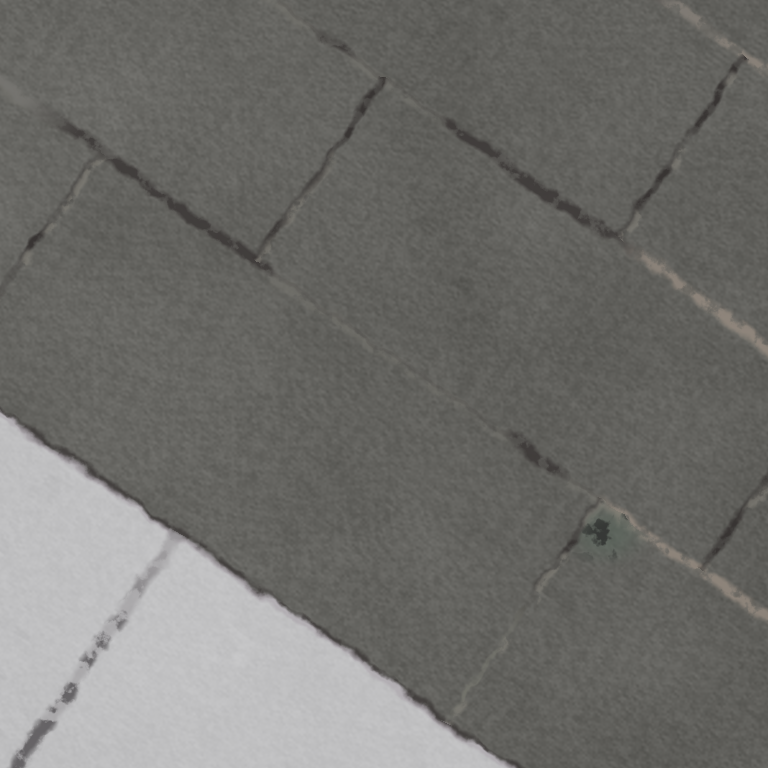
Reproduce this texture procedurally as a WebGL 2 fragment shader.

```glsl
#version 300 es
precision highp float;

uniform vec2 u_resolution;
out vec4 fragColor;

float hash(vec2 p) {
    return fract(sin(dot(p, vec2(127.1, 311.7))) * 43758.5453);
}

float noise(vec2 p) {
    vec2 i = floor(p), f = fract(p);
    f = f * f * (3.0 - 2.0 * f);
    return mix(mix(hash(i), hash(i + vec2(1, 0)), f.x),
               mix(hash(i + vec2(0, 1)), hash(i + vec2(1, 1)), f.x), f.y);
}

float fbm(vec2 p) {
    float sum = 0.0, amp = 0.5;
    for (int i = 0; i < 4; i++) {
        sum += amp * noise(p);
        p = mat2(1.6, 1.2, -1.2, 1.6) * p + 7.3;
        amp *= 0.5;
    }
    return sum / 0.9375;
}

// Soft line of the given half width
float line(float d, float halfWidth) {
    return 1.0 - smoothstep(halfWidth * 0.3, halfWidth * 1.5 + 0.5 / u_resolution.y, abs(d));
}

void main() {
    vec2 p = gl_FragCoord.xy / u_resolution;
    vec2 q = vec2(p.x, 1.0 - p.y);

    // Slanted paving axes with ragged edges
    vec2 s = vec2(dot(q, vec2(0.819, 0.574)), dot(q, vec2(-0.574, 0.819)));
    vec2 ragged = s + 0.014 * (vec2(fbm(p * 45.0), fbm(p * 45.0 + 40.0)) - 0.5)
                    + 0.007 * (vec2(noise(p * 9.0 + 5.0), noise(p * 9.0 + 60.0)) - 0.5);

    // Rows in running bond; the lower rows are larger
    bool lower = ragged.y > 0.086;
    float height = lower ? 0.35 : 0.2917;
    float len = lower ? 0.794 : 0.706;
    float rowPos = (ragged.y - 0.086) / height;
    float row = min(floor(rowPos), 1.0);
    float edge = min(floor(rowPos + 0.5), 1.0);
    float start = lower ? 0.2214 + 0.37 * mod(row, 2.0) : 0.467 + 0.37 * mod(row + 1.0, 2.0);
    float along = (ragged.x - start) / len;
    float seamDist = (rowPos - edge) * height;
    float jointDist = (fract(along + 0.5) - 0.5) * len;
    float white = smoothstep(-0.003, 0.003, ragged.y - 0.436);

    // Stone: slab tone, mottling and fine slanted grain
    float mottle = fbm(p * 7.0) - 0.5;
    float grain = noise(mat2(0.8, 0.6, -0.6, 0.8) * p * vec2(150.0, 250.0)) - 0.5;
    float speckle = noise(p * 300.0 + 20.0) - 0.5;
    float slab = hash(vec2(row, floor(along)) + 3.0) - 0.5;
    float tone = 0.06 * mottle + 0.05 * grain + 0.035 * speckle;
    vec3 darkStone = vec3(0.389, 0.387, 0.371) + tone + 0.012 * slab + 0.025 * (0.5 - p.x);
    vec3 whiteStone = vec3(0.753, 0.753, 0.758) + 0.5 * tone;
    vec3 color = mix(darkStone, whiteStone, white);

    // Faint scuffs on the slabs
    float scuff = smoothstep(0.74, 0.86, noise(s * vec2(24.0, 50.0) + 11.0));
    color += 0.04 * scuff * (noise(p * 13.0) - 0.6);

    // Long seams: crumbled dark gaps, sand-filled towards some ends
    float crumble = smoothstep(0.36, 0.58, fbm(p * 75.0 + 17.0));
    float patches = smoothstep(0.38, 0.62, noise(vec2(s.x * 13.0, edge * 9.0 + 2.0)));
    float sandStart = 1.02 + 0.16 * edge;
    float sand = smoothstep(-0.02, 0.03, s.x - sandStart) + 1.0 - smoothstep(0.08, 0.19, s.x);
    float outer = step(0.5, edge);
    float gap = line(seamDist, mix(0.0025, 0.0075, patches * (1.0 - 0.4 * outer)));
    float depth = mix(0.2 + 0.2 * patches + 0.6 * patches * crumble, 0.5 + 0.35 * crumble, outer);
    float rim = line(seamDist - 0.004, 0.007) * (1.0 - white) * (1.0 - outer);
    color = mix(color, vec3(0.46, 0.455, 0.43), rim * (0.15 + 0.45 * (1.0 - patches) * crumble));
    color = mix(color, vec3(0.24, 0.225, 0.22), min(gap * depth, 0.9) * (1.0 - sand));
    vec3 sandColor = mix(vec3(0.46, 0.455, 0.44), vec3(0.57, 0.53, 0.49), smoothstep(0.5, 1.0, s.x));
    color = mix(color, sandColor, line(seamDist, 0.007) * sand * (0.25 + 0.65 * crumble));

    // Mauve fringe along the white border
    color = mix(color, vec3(0.65, 0.62, 0.65), 0.5 * white * line(ragged.y - 0.441, 0.004));

    // Cross joints: dark cracks broken by pale crumbs
    float wear = smoothstep(0.42, 0.62, noise(s * vec2(6.0, 26.0) + 31.0));
    float faded = smoothstep(0.2, 0.3, s.y) * step(0.6, s.x) * (1.0 - white);
    float crack = line(jointDist, mix(0.005, 0.003, faded)) * (1.0 - white);
    float crumbs = line(jointDist - 0.005, 0.005) * (1.0 - white) * wear * crumble;
    vec3 crackColor = mix(vec3(0.21, 0.195, 0.19), vec3(0.45, 0.45, 0.42), faded);
    color = mix(color, crackColor, crack * (0.55 + 0.4 * crumble) * (1.0 - 0.55 * wear));
    color = mix(color, vec3(0.50, 0.49, 0.46), 0.7 * crumbs);

    // Wide grey joint in the white row
    float greyJoint = line(jointDist, 0.009) * white;
    float grime = crumble * smoothstep(0.47, 0.62, s.y);
    color = mix(color, mix(vec3(0.60, 0.59, 0.60), vec3(0.36, 0.35, 0.36), grime),
                greyJoint * (0.55 + 0.35 * crumble));

    // Mossy chipped corner
    float moss = 1.0 - smoothstep(0.01, 0.065, length((p - vec2(0.79, 0.305)) * vec2(1.0, 1.3)));
    moss *= smoothstep(0.0, 0.006, jointDist) * step(0.0, row);
    color = mix(color, vec3(0.36, 0.41, 0.37), 0.6 * moss);
    color = mix(color, vec3(0.21, 0.22, 0.21), moss * smoothstep(0.52, 0.66, fbm(p * 55.0)));

    fragColor = vec4(clamp(color, 0.0, 1.0), 1.0);
}
```
